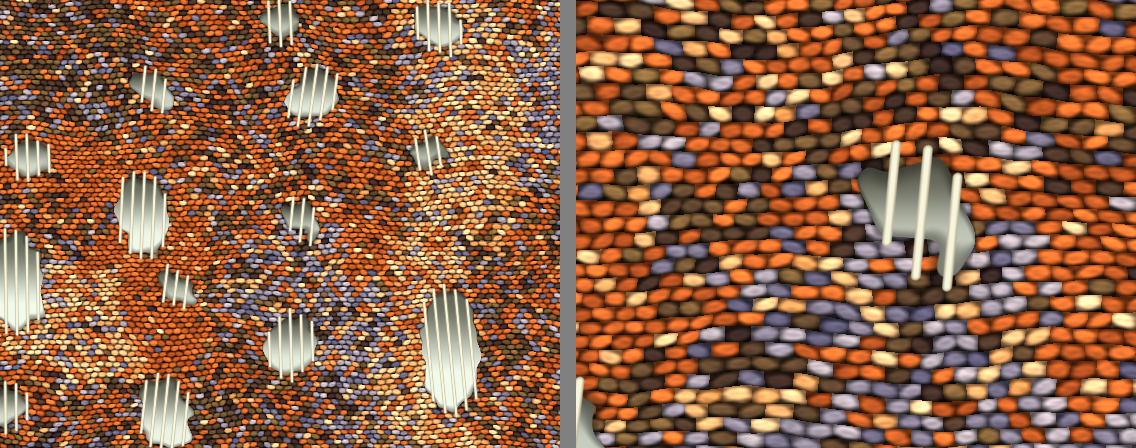
Left: the whole. Right: its middle third, enlarged.
Write a Shadertoy shader that draws this texture.

```glsl
// Handwoven tapestry of mixed yarns with open slits that bare pale warp threads.

const vec2 KNOTS = vec2(56.0, 88.0);      // stitches per canvas height
const float WARP_GAP = 0.024;
const float WARP_RADIUS = 0.0036;
const int SLITS = 14;

// Yarn shares per region: rust, tan, blue-grey, dark olive
const vec4 MIXED = vec4(0.46, 0.07, 0.13, 0.34);
const vec4 RUST  = vec4(0.87, 0.06, 0.01, 0.06);
const vec4 TAN   = vec4(0.22, 0.62, 0.12, 0.04);
const vec4 BLUE  = vec4(0.15, 0.18, 0.49, 0.18);
const vec4 NIGHT = vec4(0.22, 0.05, 0.17, 0.56);

float hash(vec2 c) {
    vec3 h = fract(c.xyx * 0.1031);
    h += dot(h, h.yzx + 33.33);
    return fract((h.x + h.y) * h.z);
}

float corner(vec2 cell, vec2 offset) {
    float angle = 6.2832 * hash(cell);
    return dot(vec2(cos(angle), sin(angle)), offset);
}

float gradientNoise(vec2 p) {
    vec2 i = floor(p), f = fract(p), e = vec2(0.0, 1.0);
    vec2 u = f * f * f * (f * (f * 6.0 - 15.0) + 10.0);
    float low = mix(corner(i, f), corner(i + e.yx, f - e.yx), u.x);
    float high = mix(corner(i + e.xy, f - e.xy), corner(i + 1.0, f - 1.0), u.x);
    return mix(low, high, u.y);
}

vec2 warp(vec2 p, float scale) {
    return vec2(gradientNoise(p * scale + 40.0), gradientNoise(p * scale + 71.0));
}

vec4 patchOver(vec4 shares, vec4 yarn, vec2 p, vec2 centre, vec2 radius) {
    float d = length((p - centre) / radius);
    return mix(shares, yarn, 1.0 - smoothstep(0.8, 1.1, d));
}

// Broad colour areas, given as yarn shares
vec4 yarnShares(vec2 p) {
    p += 0.11 * warp(p, 4.0) + 0.05 * warp(p, 11.0);
    vec4 s = MIXED;
    s = patchOver(s, NIGHT, p, vec2(0.12, 0.87), vec2(0.26, 0.17));
    s = patchOver(s, RUST, p, vec2(0.34, 0.36), vec2(0.17, 0.20));
    s = patchOver(s, RUST, p, vec2(0.14, 0.63), vec2(0.24, 0.08));
    s = patchOver(s, RUST, p, vec2(0.76, 0.46), vec2(0.12, 0.07));
    s = patchOver(s, TAN, p, vec2(0.14, 0.27), vec2(0.19, 0.11));
    s = patchOver(s, NIGHT, p, vec2(0.45, 0.08), vec2(0.20, 0.08));
    s = patchOver(s, BLUE, p, vec2(0.67, 0.34), vec2(0.14, 0.16));
    s = patchOver(s, BLUE, p, vec2(0.82, 0.13), vec2(0.14, 0.14));
    s = patchOver(s, BLUE, p, vec2(1.18, 0.77), vec2(0.24, 0.19));
    float band = abs(p.x - 0.99 - 0.07 * sin(p.y * 7.0 + 2.6));
    return mix(s, TAN, 1.0 - smoothstep(0.07, 0.12, band));
}

// Picks one yarn by its share, then varies its tone
vec3 yarnColour(vec4 shares, float pick, float tone) {
    if (pick < shares.x) return mix(vec3(0.60, 0.24, 0.07), vec3(0.93, 0.44, 0.16), tone);
    pick -= shares.x;
    if (pick < shares.y) return mix(vec3(0.84, 0.52, 0.25), vec3(1.00, 0.82, 0.59), tone);
    pick -= shares.y;
    if (pick < shares.z) return mix(vec3(0.30, 0.28, 0.39), vec3(0.72, 0.66, 0.68), tone);
    return mix(vec3(0.17, 0.10, 0.09), vec3(0.50, 0.36, 0.18), tone);
}

// Brick-laid stitches with rounded shading and dark gaps
vec3 weave(vec2 p) {
    vec2 g = (p + 0.022 * warp(p, 5.0) + 0.003 * warp(p, 34.0)) * KNOTS;
    float row = floor(g.y);
    g.x += 0.5 * mod(row, 2.0);
    vec2 cell = vec2(floor(g.x), row);
    vec2 f = fract(g) - 0.5;
    float pick = hash(cell + 3.0), tone = hash(cell + 57.0), tilt = hash(cell + 113.0) - 0.5;
    f += 0.12 * vec2(tilt, 0.5 - tone);
    f.y += 0.7 * tilt * f.x;
    vec2 home = (cell + 0.5 - vec2(0.5 * mod(row, 2.0), 0.0)) / KNOTS;
    vec3 colour = yarnColour(yarnShares(home), pick, tone);
    float body = 1.0 - smoothstep(0.24, 0.64, length(f * vec2(0.92, 1.05)));
    float fibre = gradientNoise(p * vec2(110.0, 300.0));
    float light = mix(0.34, 1.12, body) + 0.35 * f.y + 0.28 * fibre;
    return colour * light + 0.06 * body * body;
}

// Half height of a slit at a sideways offset; negative outside
float slitSpan(float x, vec2 size) {
    float k = 1.0 - x * x / (size.x * size.x);
    return size.y * (k > 0.0 ? sqrt(k) : k);
}

float threadDistance(vec2 d, vec2 size, float slope, float lean, float seed) {
    float x = d.x + lean * d.y;
    float k = floor(x / WARP_GAP + 0.5), home = k * WARP_GAP;
    float span = slitSpan(home, size);
    if (span <= 0.0) return 1.0;
    float reach = span + 0.004 + 0.016 * hash(vec2(k + 20.0, seed));
    float y = abs(d.y + slope * home) - reach;
    return length(vec2(x - home, max(y, 0.0))) - WARP_RADIUS;
}

void mainImage(out vec4 fragColor, in vec2 fragCoord) {
    vec2 p = fragCoord / iResolution.y;
    float aspect = iResolution.x / iResolution.y, soft = 1.0 / iResolution.y;
    vec2 ragged = 0.022 * warp(p, 24.0);
    float edge = -1.0, thread = 1.0, glow = 0.0;

    // Slits spread by a low-discrepancy sequence
    for (int i = 0; i < SLITS; i++) {
        float n = float(i), r = fract(0.15 + 0.618 * n);
        vec2 centre = fract(vec2(0.5, 0.95) + n * vec2(0.7549, 0.5698)) * vec2(aspect, 1.0);
        vec2 size = vec2(0.042 + 0.024 * r, 0.032 + 0.12 * r * r * r);
        float slope = 0.9 * hash(vec2(n, 5.0)) - 0.2, lean = 0.3 * hash(vec2(n, 9.0)) - 0.15;
        vec2 d = p - centre, q = d + ragged;
        float inside = slitSpan(q.x, size) - abs(q.y + slope * q.x);
        if (inside > edge) {
            edge = inside;
            glow = smoothstep(0.9, -0.6, d.y / size.y) * (0.6 + 0.5 * r);
        }
        thread = min(thread, threadDistance(d, size, slope, lean, n));
    }

    // Cloth, bright opening, then bare warp
    vec3 colour = weave(p) * mix(0.6, 1.0, smoothstep(0.0, 0.012, -edge));
    vec3 opening = mix(vec3(0.40, 0.41, 0.35), vec3(0.95, 0.98, 0.92), clamp(glow, 0.0, 1.0));
    opening *= mix(0.62, 1.0, smoothstep(0.0, 0.016, edge));
    colour = mix(colour, opening, smoothstep(-soft, soft, edge));
    vec3 cotton = mix(vec3(0.97, 0.96, 0.87), vec3(0.74, 0.71, 0.58), smoothstep(-0.0025, 0.0, thread));
    colour = mix(colour, cotton, 1.0 - smoothstep(-soft, soft, thread));
    fragColor = vec4(clamp(colour, 0.0, 1.0), 1.0);
}
```
